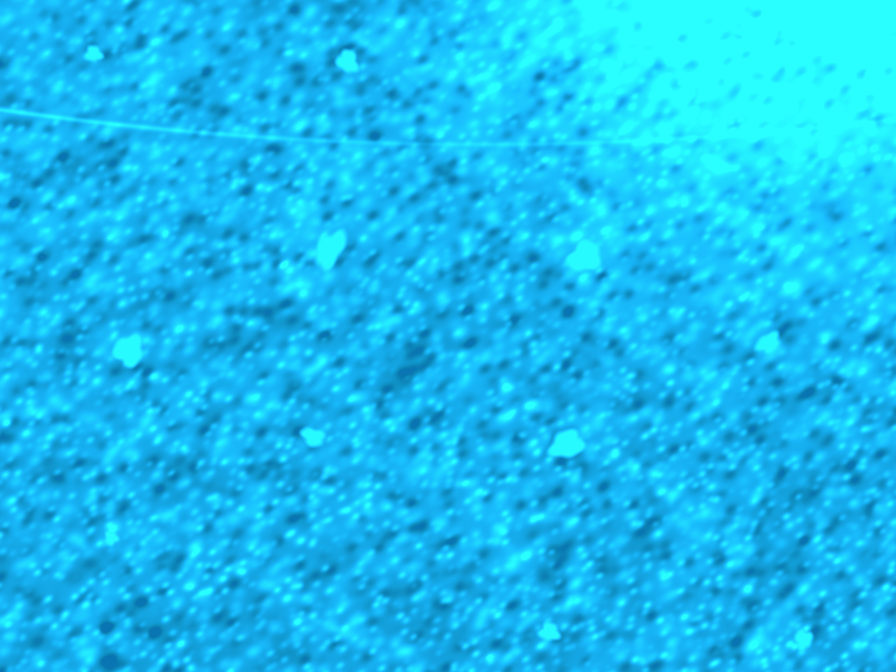
Reproduce this texture procedurally as a Shadertoy shader.

```glsl
// Grainy cyan surface under a soft lamp glow: tilted cellular grains in three
// sizes, a bright glow in the upper right, a thin curved scratch and a few
// glowing flecks. One tone value is built up, then coloured by a ramp.

vec3 hash3(vec2 cell) {
    vec3 q = fract(cell.xyx * vec3(0.1031, 0.1030, 0.0973));
    q += dot(q, q.yxz + 33.33);
    return fract((q.xxy + q.yzz) * q.zyx);
}

// Sum of soft round grains, one per cell. Strength runs from low to 1,
// and a larger rarity leaves fewer strong grains.
float grains(vec2 p, float tightness, float low, float rarity) {
    vec2 cell = floor(p);
    float sum = 0.0;
    for (int j = -1; j <= 1; j++)
    for (int i = -1; i <= 1; i++) {
        vec2 neighbour = cell + vec2(i, j);
        vec3 rnd = hash3(neighbour);
        vec2 d = p - neighbour - rnd.xy;
        sum += mix(low, 1.0, pow(rnd.z, rarity)) * exp(-tightness * dot(d, d));
    }
    return sum;
}

// Scattered bright flecks with uneven outlines
float flecks(vec2 p) {
    float mask = 0.0;
    for (int i = 0; i < 12; i++) {
        float n = float(i);
        vec3 rnd = hash3(vec2(n + 3.0, 17.0));
        vec2 centre = fract(0.35 + n * vec2(0.7549, 0.5698)) * vec2(1.33, 1.0);
        float turn = 6.283 * rnd.x;
        vec2 d = mat2(cos(turn), -sin(turn), sin(turn), cos(turn)) * (p - centre);
        d.x /= 1.0 + 0.9 * rnd.y;
        float angle = atan(d.y, d.x);
        float wobble = 1.0 + 0.13 * sin(3.0 * angle + 9.0 * rnd.z) + 0.08 * sin(5.0 * angle + n);
        float radius = mix(0.009, 0.022, rnd.z) * wobble;
        mask = max(mask, 1.0 - smoothstep(-0.004, 0.004, length(d) - radius));
    }
    return mask;
}

vec3 cyanRamp(float tone) {
    return vec3(0.05 + 0.222 * (tone - 0.52),
                tone,
                mix(0.70, 0.995, smoothstep(0.47, 0.77, tone)));
}

void mainImage(out vec4 fragColor, in vec2 fragCoord) {
    vec2 p = fragCoord / iResolution.y;

    // Broad light: brighter towards the top and right, with a lamp glow
    vec2 fromLamp = (p - vec2(1.22, 1.02)) / vec2(0.42, 0.26);
    float tone = 0.645 + 0.055 * p.y;
    tone += 0.07 * smoothstep(0.5, 1.3, p.x) * smoothstep(0.2, 0.8, p.y);
    tone += 0.42 * exp(-dot(fromLamp, fromLamp));

    // Grains stretched along a rising diagonal; highlights crisper below
    vec2 tilted = vec2(dot(p, vec2(0.82, 0.57)) * 0.76, dot(p, vec2(-0.57, 0.82)) * 1.1);
    tone += 0.08 * grains(tilted * 17.0 + 5.0, 5.0, -1.0, 1.0);
    tone += 0.22 * grains(tilted * 54.0, 5.0, -1.0, 1.0);
    tone += mix(0.36, 0.18, p.y) * grains(tilted * 78.0 + 31.0, 7.0, 0.0, 3.0);

    // Thin sagging scratch, strongest at the left
    float sag = p.x - 0.72;
    float offLine = (p.y - 0.785 - 0.1 * sag * sag) / 0.0038;
    tone += mix(0.24, 0.11, smoothstep(0.0, 0.6, p.x)) * exp(-offLine * offLine);

    tone = mix(tone, 0.98, flecks(p));
    fragColor = vec4(cyanRamp(clamp(tone, 0.46, 1.0)), 1.0);
}
```
